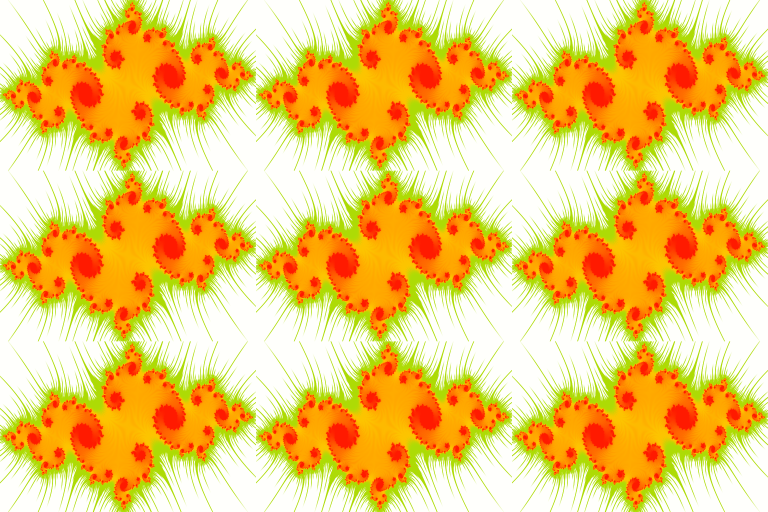
This pattern is drawn by a Shadertoy shader. Its source:

```glsl
// Grid of identical Julia sets (z -> z*z + c) with red spirals in a yellow body.
// The escape potential colours the body; thin green hairs grow outward where
// an iterate crosses the imaginary axis, sized by a distance estimate.

const vec2  REPEATS    = vec2(3.0);
const vec2  HALF_TILE  = vec2(1.55, 0.875);   // complex plane shown per tile
const vec2  SEED       = vec2(-0.78, -0.186);
const int   MAX_STEPS  = 100;
const int   HAIR_START = 4;                   // first iterate that grows hairs
const float BAILOUT    = 1.0e4;
const float HAIR_WIDTH = 0.0042;              // half width, plane units
const float HAIR_ROOT  = 0.35;                // thickness of hairs at the rim
const float RIM_DEPTH  = 6.8;                 // depth where the body begins
const float STREAK     = 0.7;
const int   SAMPLES    = 3;                   // per axis

const vec3 PAPER  = vec3(1.00, 1.00, 0.99);
const vec3 GREEN  = vec3(0.68, 0.86, 0.02);
const vec3 YELLOW = vec3(0.99, 0.77, 0.00);
const vec3 AMBER  = vec3(1.00, 0.66, 0.00);
const vec3 ORANGE = vec3(1.00, 0.42, 0.00);
const vec3 RED    = vec3(1.00, 0.10, 0.00);

vec2 complexMul(vec2 a, vec2 b) {
    return vec2(a.x * b.x - a.y * b.y, a.x * b.y + a.y * b.x);
}

// Colour ramp from the rim to the spiral cores
vec3 bodyColor(float depth) {
    vec3 col = mix(GREEN, YELLOW, smoothstep(9.0, 12.5, depth));
    col = mix(col, AMBER, smoothstep(13.0, 18.0, depth));
    col = mix(col, ORANGE, smoothstep(18.0, 25.0, depth));
    return mix(col, RED, smoothstep(24.0, 38.0, depth));
}

vec3 juliaColor(vec2 z, float blur) {
    vec2 dz = vec2(1.0, 0.0);
    float hair = 0.0;
    float depth = float(MAX_STEPS);

    for (int n = 0; n < MAX_STEPS; n++) {
        float radius = length(z);

        // Hairs: distance to the imaginary axis, pulled back to the plane
        if (n >= HAIR_START) {
            float slope = max(length(dz), 1.0e-4);
            float dist = max(abs(z.x) - HAIR_ROOT, 0.0) / slope;
            float line = 1.0 - smoothstep(HAIR_WIDTH - 0.5 * blur,
                                          HAIR_WIDTH + 0.5 * blur, dist);
            float fade = 1.0 - smoothstep(5.5, 9.2, log(max(radius, 1.0)));
            hair = max(hair, line * fade);
        }

        // Smooth depth, with streaks that stay continuous between bands
        if (radius > BAILOUT) {
            float band = log2(log(radius) / log(BAILOUT));
            float angle = atan(z.y, z.x);
            depth = float(n) - log2(log(radius));
            depth += STREAK * mix(cos(2.0 * angle), cos(angle), band)
                   * smoothstep(9.0, 13.0, depth);
            break;
        }
        dz = 2.0 * complexMul(z, dz);
        z = complexMul(z, z) + SEED;
    }

    vec3 col = mix(PAPER, GREEN, hair);
    float body = smoothstep(RIM_DEPTH - 0.4, RIM_DEPTH + 0.4, depth);
    return mix(col, bodyColor(depth), body);
}

void mainImage(out vec4 fragColor, in vec2 fragCoord) {
    float blur = 2.0 * HALF_TILE.x * REPEATS.x / (iResolution.x * float(SAMPLES));
    vec3 col = vec3(0.0);

    // Supersample the fine filaments
    for (int j = 0; j < SAMPLES; j++)
    for (int i = 0; i < SAMPLES; i++) {
        vec2 offset = (vec2(i, j) + 0.5) / float(SAMPLES) - 0.5;
        vec2 uv = (fragCoord + offset) / iResolution.xy;
        vec2 cell = fract(uv * REPEATS) * 2.0 - 1.0;
        col += juliaColor(cell * HALF_TILE, blur);
    }
    fragColor = vec4(col / float(SAMPLES * SAMPLES), 1.0);
}
```
